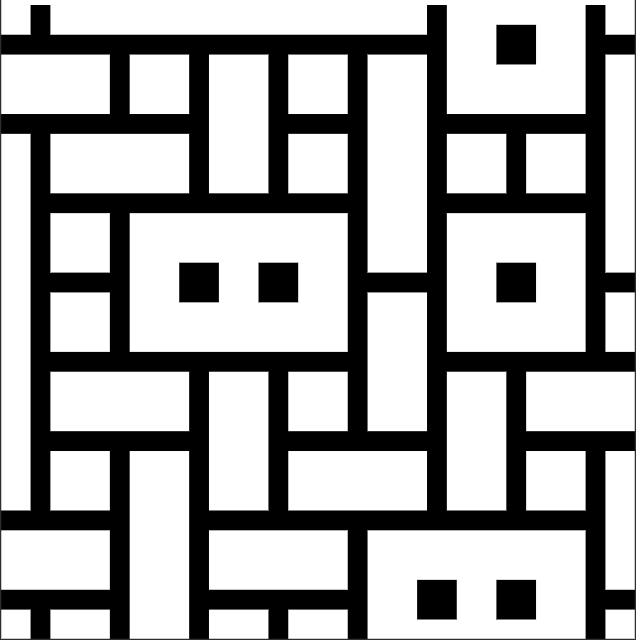
Write a Shadertoy shader that draws this pattern.

```glsl
// Black wall maze of T-junction tiles on an 8 by 8 grid, with square pillars in the open rooms

float hash(vec2 p) {
    return fract(sin(dot(p, vec2(12.9898, 78.233))) * 43758.5453);
}

// Walls leaving a tile, as (left, up, right, down). Tiles are laid row by row from
// the top left, so that each has either three walls or none.
vec4 tileWalls(ivec2 tile) {
    float above[8];
    for (int col = 0; col < 8; col++) above[col] = step(0.5, hash(vec2(col, -1)));

    for (int row = 0; row < 8; row++) {
        float left = step(0.5, hash(vec2(-1, row)));
        for (int col = 0; col < 8; col++) {
            float up = above[col];
            float right = left + up;   // no wall so far: open, one wall: add both others
            float down = right;
            if (right > 1.5) {         // two walls already: add only one more
                down = step(0.5, hash(vec2(col, row)));
                right = 1.0 - down;
            }
            if (tile == ivec2(col, row)) return vec4(left, up, right, down);
            above[col] = down;
            left = right;
        }
    }
    return vec4(0.0);
}

// Half-infinite bar that starts at the tile centre and runs along +x
float armDistance(vec2 p) {
    return max(abs(p.y), -p.x) - 0.125;
}

float tileDistance(vec2 p, vec4 walls) {
    if (dot(walls, vec4(1.0)) < 0.5) return max(abs(p.x), abs(p.y)) - 0.25;
    float d = 1.0;
    if (walls.x > 0.5) d = min(d, armDistance(-p));
    if (walls.y > 0.5) d = min(d, armDistance(-p.yx));
    if (walls.z > 0.5) d = min(d, armDistance(p));
    if (walls.w > 0.5) d = min(d, armDistance(p.yx));
    return d;
}

float coverage(float d, float pixel) {
    return clamp(0.5 - d / pixel, 0.0, 1.0);
}

void mainImage(out vec4 fragColor, in vec2 fragCoord) {
    // One unit is one tile; y runs down from the top
    float pixel = 8.021 / iResolution.x;
    vec2 canvas = fragCoord * pixel;
    vec2 p = vec2(canvas.x, iResolution.y * pixel - canvas.y) - vec2(0.0105, 0.063);

    // Walls and pillars, below a thin white margin at the top
    vec2 tile = clamp(floor(p), 0.0, 7.0);
    float d = tileDistance(p - tile - 0.5, tileWalls(ivec2(tile)));
    vec3 color = vec3(1.0 - coverage(max(d, -p.y), pixel));

    // Thin grey frame on the left, right and bottom
    float edge = min(min(canvas.x, 8.021 - canvas.x), canvas.y);
    color = mix(color, vec3(0.18), coverage(edge - 0.0158, pixel));

    fragColor = vec4(color, 1.0);
}
```
